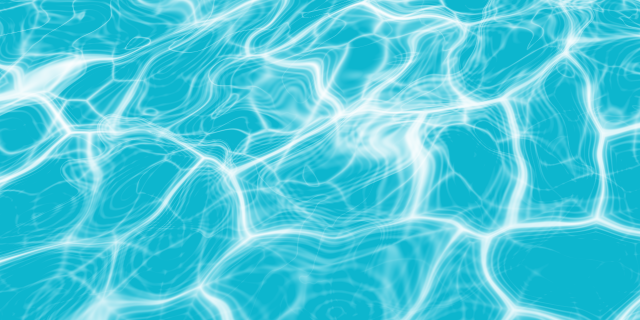
Reproduce this texture procedurally as a Shadertoy shader.

```glsl
// Sunlit pool water: white caustic filaments, folded veils and fine ripples over turquoise.

const vec3  DEEP_WATER    = vec3(0.03, 0.705, 0.80);
const vec3  SUNLIGHT      = vec3(1.00, 1.00, 1.00);
const vec3  TINT_CURVE    = vec3(1.00, 0.95, 0.85);  // keeps mid tones cyan
const float CONTRAST      = 1.35;
const float SHADE         = 0.25;               // light absorbed by the water
const float BASE_LIGHT    = 0.08;
const float CELLS         = 2.5;                // cells per canvas height, near edge
const vec2  FLOW          = vec2(0.85, 0.53);   // direction the cells stretch along
const vec2  STRETCH       = vec2(0.82, 1.12);
const float CORE_WIDTH    = 0.032;
const float HALO_WIDTH    = 0.15;
const float HALO_LIGHT    = 0.28;
const float KNOT_LIGHT    = 0.50;
const float CREASE_LIGHT  = 0.35;
const float RIPPLE_RATE   = 68.0;
const float RIPPLE_LIGHT  = 0.50;
const float VEIL_LIGHT    = 0.60;
const float THREAD_LIGHT  = 0.45;
const float FINE_SCALE    = 2.2;
const float FINE_LIGHT    = 0.85;
const int   SUBSAMPLES    = 2;

vec2 hash2(vec2 c) {
    vec3 h = fract(c.xyx * vec3(0.1031, 0.1030, 0.0973));
    h += dot(h, h.yzx + 33.33);
    return fract((h.xx + h.yz) * h.zy);
}

// Layered, self-bent sines, roughly -1 to 1
float waves(vec2 p) {
    const mat2 TURN = mat2(0.8, 0.6, -0.6, 0.8);
    float sum = 0.0, amp = 0.5;
    for (int i = 0; i < 4; i++) {
        sum += amp * sin(p.x + 1.5 * sin(p.y));
        p = TURN * p * 1.8 + 3.1;
        amp *= 0.55;
    }
    return sum;
}

// Distances to the three nearest cell centres
vec3 cellular(vec2 p) {
    vec2 home = floor(p);
    vec3 near = vec3(9.0);
    for (int j = -2; j <= 2; j++)
    for (int i = -2; i <= 2; i++) {
        vec2 cell = home + vec2(i, j);
        float d = length(cell + 0.05 + 0.9 * hash2(cell) - p);
        if (d < near.x)      near = vec3(d, near.xy);
        else if (d < near.y) near = vec3(near.x, d, near.y);
        else if (d < near.z) near.z = d;
    }
    return near;
}

float filament(float d, float width) {
    return 1.0 / (1.0 + d * d / (width * width));
}

// Sheet of light: crisp front, slow fade and trailing fringes
float veil(float v) {
    float fringes = 0.65 + 0.35 * cos(v * 80.0);
    return smoothstep(0.0, 0.025, v) * exp(-5.0 * max(v, 0.0)) * fringes;
}

float waterLight(vec2 p) {
    // Perspective: cells shrink and flatten towards the top
    vec2 q = CELLS * vec2((p.x - 1.0) * (1.0 + 0.3 * p.y), p.y * (1.0 + 0.45 * p.y));
    q = STRETCH * vec2(dot(q, FLOW), dot(q, vec2(-FLOW.y, FLOW.x)));

    float busy = smoothstep(0.15, 0.95, p.y - 0.15 * (p.x - 1.0) + 0.25 * waves(q * 0.7));
    float vary = clamp(0.5 + 0.7 * waves(q * 1.7 + 5.0), 0.0, 1.0);
    vec2 drift = vec2(waves(q * 1.3 + 2.0), waves(q.yx * 1.3 + 9.0));
    vec2 bent = q + mix(0.25, 0.46, busy) * drift;

    // Main net of filaments, with halos, bright knots and faint creases
    vec3 near = cellular(bent);
    float edge = near.y - near.x;
    float light = BASE_LIGHT + 0.06 * waves(bent * 2.3);
    light += (0.3 + 1.3 * vary) * filament(edge, CORE_WIDTH * (0.6 + 0.8 * vary));
    light += HALO_LIGHT * exp(-edge / HALO_WIDTH);
    light += KNOT_LIGHT * exp(-(near.z - near.x) / 0.12);
    light += CREASE_LIGHT * (1.0 - vary) * filament(near.z - near.y, 0.8 * CORE_WIDTH);

    // Ripples along the filaments and rings inside the cells
    float strands = 0.5 + 0.5 * cos(edge * RIPPLE_RATE + 8.0 * drift.x);
    float rings = 0.5 + 0.5 * cos(near.x * RIPPLE_RATE + 8.0 * drift.y);
    light += RIPPLE_LIGHT * strands * strands * strands * exp(-edge / 0.22) * (0.3 + vary);
    light += 0.35 * RIPPLE_LIGHT * rings * rings * smoothstep(0.35, 0.9, 1.0 - vary);

    // Folded veils
    light += VEIL_LIGHT * veil(waves(bent * 1.1 + 14.0) - 0.12) * (0.2 + 1.1 * vary);
    light += VEIL_LIGHT * veil(waves(bent.yx * 1.5 + 31.0) - 0.12) * (0.2 + 1.1 * busy);

    // Loose wandering threads
    float thread = filament(waves(bent * 1.6 + 4.0 * drift.yx + 20.0), 0.045);
    light += THREAD_LIGHT * thread * (0.15 + 0.85 * busy) * (1.2 - vary);

    // Finer net, strongest in the choppy far water
    vec3 fine = cellular(FINE_SCALE * bent + 0.6 * drift.yx + 4.0);
    float fineEdge = fine.y - fine.x;
    float fineNet = filament(fineEdge, 0.06) + 0.25 * exp(-fineEdge / 0.2);
    light += FINE_LIGHT * fineNet * (0.12 + 0.88 * busy * vary);

    return max(CONTRAST * (light - SHADE), 0.02);
}

void mainImage(out vec4 fragColor, in vec2 fragCoord) {
    vec3 color = vec3(0.0);
    for (int j = 0; j < SUBSAMPLES; j++)
    for (int i = 0; i < SUBSAMPLES; i++) {
        vec2 offset = (vec2(i, j) + 0.5) / float(SUBSAMPLES) - 0.5;
        float light = waterLight((fragCoord + offset) / iResolution.y);
        color += mix(DEEP_WATER, SUNLIGHT, pow(vec3(1.0 - exp(-light)), TINT_CURVE));
    }
    fragColor = vec4(color / float(SUBSAMPLES * SUBSAMPLES), 1.0);
}
```
